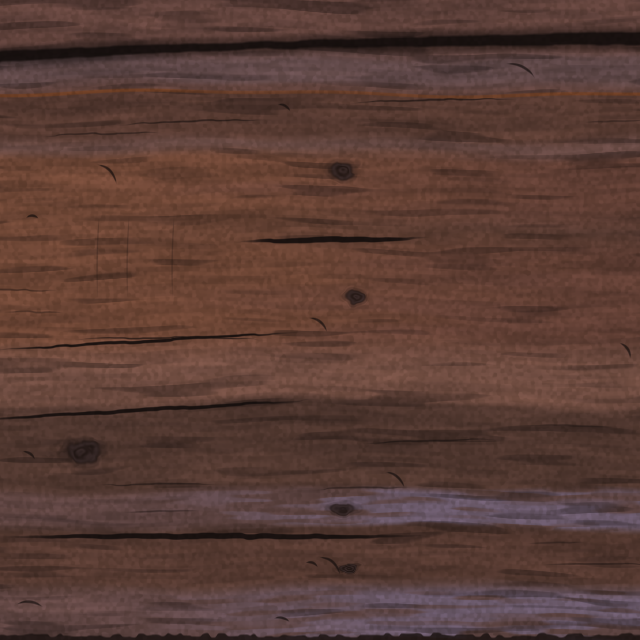
A WebGL 1 fragment shader for this texture:

```glsl
precision highp float;
uniform vec2 u_resolution;

const vec3 UMBER = vec3(0.30, 0.21, 0.18);
const vec3 BROWN = vec3(0.37, 0.24, 0.20);
const vec3 TAN = vec3(0.45, 0.30, 0.24);
const vec3 MAUVE = vec3(0.37, 0.28, 0.28);
const vec3 LILAC = vec3(0.38, 0.32, 0.38);
const vec3 INK = vec3(0.08, 0.055, 0.05);
const vec3 RUST = vec3(0.46, 0.24, 0.10);
const vec2 BROAD_GRAIN = vec2(4.0, 45.0);
const vec2 FINE_GRAIN = vec2(14.0, 150.0);
const vec2 FIBRES = vec2(9.0, 110.0);
const float MOTTLE = 170.0;
const float EDGE = 0.0014;
const int CHECKS = 14;
const int NICKS = 12;

vec2 hash2(vec2 p) {
  vec2 q = vec2(dot(p, vec2(127.1, 311.7)), dot(p, vec2(269.5, 183.3)));
  return fract(sin(q) * 43758.55);
}

// Soft cellular noise: random cell values blended by distance
float cells(vec2 p) {
  vec2 id = floor(p), f = fract(p);
  float sum = 0.0, total = 0.0;
  for (int j = -1; j <= 1; j++) {
    for (int i = -1; i <= 1; i++) {
      vec2 o = vec2(float(i), float(j));
      vec2 h = hash2(id + o);
      vec2 d = o + 0.2 + 0.6 * h - f;
      float w = exp(-6.0 * dot(d, d));
      sum += w * fract(h.x * 17.3 + h.y * 29.7);
      total += w;
    }
  }
  return sum / total;
}

float band(float y, float lo, float hi, float soft) {
  return smoothstep(lo - soft, lo + soft, y) * (1.0 - smoothstep(hi - soft, hi + soft, y));
}

// Tapered crack, optionally tilted and bowed
float slit(vec2 p, vec2 c, float halfLen, float halfWidth, float tilt, float bow) {
  p -= c;
  float s = sin(tilt), k = cos(tilt);
  p = vec2(k * p.x + s * p.y, k * p.y - s * p.x);
  float t = p.x / halfLen;
  float width = halfWidth * max(1.0 - t * t, 0.0);
  float d = abs(p.y + bow * halfLen * t * t) - width;
  return (1.0 - smoothstep(-EDGE, EDGE, d)) * (1.0 - smoothstep(0.6, 1.0, abs(t)));
}

vec3 knot(vec3 col, vec2 p, vec2 c, vec2 size, float rough) {
  float d = length((p - c) / size) + rough;
  float rings = 0.5 + 0.5 * sin(d * 13.0);
  col *= 1.0 - 0.18 * (1.0 - smoothstep(0.8, 1.8, d)) * rings;
  vec3 core = mix(INK * 1.4, MAUVE * 0.65, rings * 0.6);
  return mix(col, core, 0.85 * (1.0 - smoothstep(0.65, 1.1, d)));
}

// Horizontal planks and worn stripes, top to bottom
vec3 planks(vec2 p, float broad, float fine) {
  float y = p.y + 0.012 * (broad - 0.5);
  float worn = smoothstep(0.1, 0.7, p.x) * smoothstep(0.3, 0.6, 0.5 * (broad + fine));
  vec3 col = mix(BROWN, MAUVE, 0.35);
  col = mix(col, MAUVE, band(y, 0.868, 0.915, 0.012));
  vec3 panel = mix(TAN * vec3(0.97, 0.93, 0.88), BROWN, smoothstep(0.15, 0.95, p.x + 0.5 * (broad - 0.5)));
  panel = mix(panel, UMBER, 0.55 * band(y, 0.62, 0.66, 0.025) * smoothstep(0.0, 0.9, p.x));
  panel = mix(panel, mix(UMBER, BROWN, 0.5), smoothstep(0.76, 0.79, y));
  panel = mix(panel, mix(MAUVE, TAN, 0.3), 0.85 * band(y, 0.757, 0.782, 0.012));
  panel = mix(panel, mix(TAN, MAUVE, 0.25), band(y, 0.3, 0.455, 0.03));
  col = mix(panel, col, smoothstep(0.85, 0.856, p.y));
  vec3 lower = mix(UMBER, BROWN, 0.15 + 0.3 * band(y, 0.09, 0.165, 0.01));
  vec3 bleached = mix(mix(MAUVE, BROWN, 0.3), LILAC * 1.04, worn);
  lower = mix(lower, bleached, band(y, 0.175, 0.233, 0.009) + band(y, -0.1, 0.082, 0.014));
  return mix(lower, col, smoothstep(0.362, 0.38, y));
}

void main() {
  vec2 p = gl_FragCoord.xy / u_resolution;
  vec2 q = p + vec2(0.0, 0.004 * sin(p.x * 7.0 + 3.0 * p.y) + 0.002 * sin(p.x * 19.0 + p.y * 23.0));
  float broad = cells(q * BROAD_GRAIN);
  float fine = cells(q * FINE_GRAIN + 31.0);
  float fibre = cells(q * FIBRES + 73.0);
  float mottle = cells(p * MOTTLE) - 0.5;
  vec3 col = planks(q, broad, fine);

  // Grain and rust seam
  col *= 1.0 + 0.16 * (broad - 0.5) + 0.16 * (fine - 0.5);
  col = mix(col, INK, 0.3 * smoothstep(0.66, 0.92, fibre));
  float seam = 1.0 - smoothstep(0.001, 0.004, abs(q.y - 0.854));
  col = mix(col, RUST, seam * (0.35 + 0.5 * broad));

  // Knots in two columns of pairs, and one large knot
  float rough = 0.5 * (cells(p * 70.0) - 0.5);
  for (int i = 0; i < 2; i++) {
    float k = float(i);
    col = knot(col, p, vec2(0.536, 0.735 - 0.53 * k), vec2(0.023, 0.016 - 0.005 * k), rough);
    vec2 spike = vec2(0.555 - 0.01 * k, 0.537 - 0.425 * k);
    col = knot(col, p, spike, vec2(0.015, 0.011 - 0.005 * k), 2.0 * rough);
  }
  col = knot(col, p, vec2(0.13, 0.295), vec2(0.03, 0.02), rough);

  // Long cracks
  vec2 j = p + vec2(0.0, 0.003 * (cells(p * vec2(45.0, 20.0)) - 0.5));
  float dark = slit(j, vec2(0.52, 0.625), 0.16, 0.0045, 0.02, 0.0);
  dark = max(dark, slit(j, vec2(0.23, 0.467), 0.26, 0.0025, 0.06, 0.0));
  dark = max(dark, slit(j, vec2(0.22, 0.359), 0.29, 0.003, 0.06, 0.0));
  dark = max(dark, slit(j, vec2(0.33, 0.162), 0.36, 0.0045, 0.0, 0.0));

  // Scattered short checks along the grain
  for (int i = 0; i < CHECKS; i++) {
    vec2 h = hash2(vec2(float(i), 5.0)), g = hash2(vec2(float(i), 9.0));
    float mark = slit(j, vec2(h.x, 0.04 + 0.84 * h.y), 0.04 + 0.12 * g.x, 0.0014, 0.06 * (g.y - 0.4), 0.02);
    dark = max(dark, mark * (0.35 + 0.4 * g.x));
  }

  // Curled nicks, with a faint upright scratch at every fourth
  for (int i = 0; i < NICKS; i++) {
    float k = float(i);
    vec2 h = hash2(vec2(k, 21.0)), g = hash2(vec2(k, 27.0));
    vec2 c = vec2(h.x, 0.03 + 0.94 * h.y);
    dark = max(dark, 0.75 * slit(j, c, 0.01 + 0.02 * g.x, 0.002, -1.1 * g.y, 0.35));
    float upright = step(mod(k, 4.0), 0.5);
    dark = max(dark, 0.3 * upright * slit(p, vec2(0.15 + 0.5 * h.y, 0.6), 0.07, 0.001, 1.55, 0.03));
  }

  // Wide gap under the top plank, with its soft shadow
  float gapY = 0.912 + 0.05 * p.x - 0.022 * p.x * p.x;
  float gap = abs(j.y - gapY) - 0.006 - 0.008 * abs(p.x - 0.4);
  col *= 1.0 - 0.35 * (1.0 - smoothstep(0.0, 0.014, gap));
  dark = max(dark, 1.0 - smoothstep(-0.003, 0.002, gap));
  col = mix(col, INK, dark * 0.93);

  // Ragged bottom edge and fine speckle
  float fringe = 0.003 + 0.009 * cells(vec2(p.x * 80.0, 2.0));
  col = mix(col, INK * 1.3, 0.85 * (1.0 - smoothstep(fringe - 0.002, fringe + 0.002, p.y)));
  col *= 1.0 + mottle * vec3(0.17, 0.18, 0.22);
  gl_FragColor = vec4(col, 1.0);
}
```
